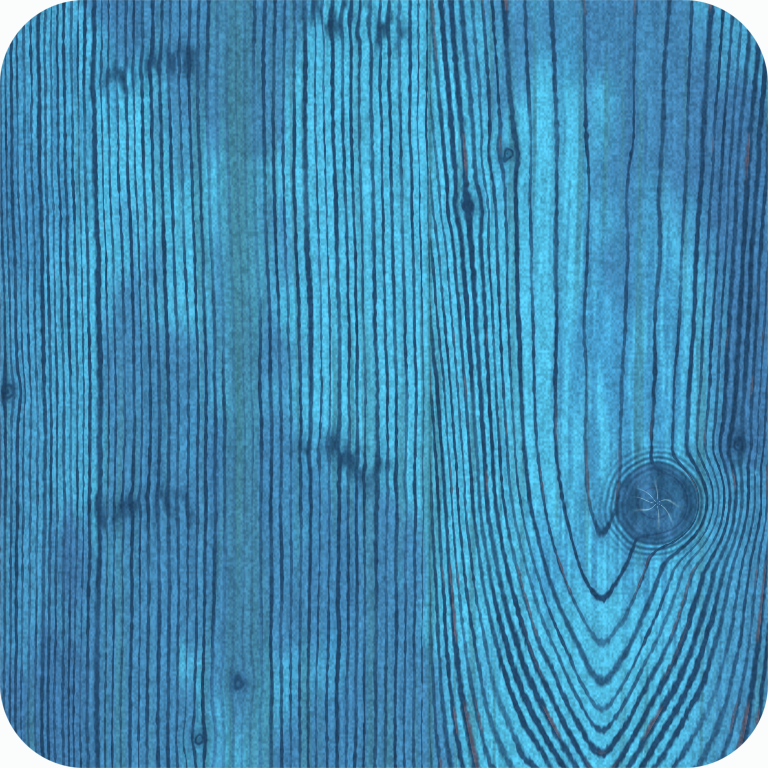
This texture is drawn by a WebGL 1 fragment shader. Its source:

```glsl
precision highp float;
// Blue stained, weathered wooden boards with dark grain lines, knots and rounded corners.
uniform vec2 u_resolution;

#define CORNER_RADIUS 0.11
#define BOARD_SEAM 0.56
#define HEART_X 0.31
#define ARCH_X 0.79
#define KNOT_POS vec2(0.855, 0.345)
#define KNOT_RADIUS 0.056
#define LINE_WIDTH 0.0029
#define LINE_STRENGTH 0.9
#define SMALL_KNOTS 6
#define SMUDGES 4

const vec3 LIGHT = vec3(0.32, 0.74, 0.89);
const vec3 MID   = vec3(0.28, 0.63, 0.82);
const vec3 SLATE = vec3(0.25, 0.45, 0.64);
const vec3 TEAL  = vec3(0.27, 0.53, 0.61);
const vec3 DARK  = vec3(0.13, 0.27, 0.40);
const vec3 RUST  = vec3(0.62, 0.45, 0.46);
const vec3 PALE  = vec3(0.70, 0.86, 0.90);

float hash(vec2 p) {
  p = fract(p * vec2(0.1031, 0.1137));
  p += dot(p, p.yx + 33.33);
  return fract((p.x + p.y) * p.x * 17.3);
}

float noise(vec2 p) {
  vec2 i = floor(p), f = fract(p);
  f = f * f * (3.0 - 2.0 * f);
  return mix(mix(hash(i), hash(i + vec2(1, 0)), f.x),
             mix(hash(i + vec2(0, 1)), hash(i + vec2(1, 1)), f.x), f.y);
}

float fbm(vec2 p) {
  return 0.55 * noise(p) + 0.3 * noise(p * 2.1 + 17.0) + 0.15 * noise(p * 4.3 + 41.0);
}

// Smooth version of max(t, 0).
float ramp(float t, float softness) { return 0.5 * (t + sqrt(t * t + softness)); }

// Ring phase and rings per unit; density rises from low by extra past t = 0.
vec2 ringPhase(float x, float t, float low, float extra) {
  return vec2(low * x + extra * ramp(t, 0.001), low + 0.5 * extra * (1.0 + t / sqrt(t * t + 0.001)));
}

// Arched board: nested V shapes under the knot, merged with rings around it.
vec2 archedRings(vec2 p) {
  float dx = p.x - ARCH_X, dy = KNOT_POS.y - p.y;
  float field = sqrt(dx * dx + 0.0003) * (1.0 - 0.35 * ramp(-dy, 0.003));
  field += 0.36 * ramp(dy, 0.003) * exp(-dx * dx / 0.028);
  float around = 1.6 * length(p - KNOT_POS);
  float h = clamp(0.5 + 0.5 * (around - field) / 0.035, 0.0, 1.0);
  field = mix(around, field, h) - 0.035 * h * (1.0 - h);
  return ringPhase(field, field - 0.1, 26.0, 84.0) + vec2(0.3, 0.0);
}

void main() {
  vec2 uv = gl_FragCoord.xy / u_resolution;
  float right = step(BOARD_SEAM, uv.x);
  vec2 p = uv;
  p.x += 0.016 * (noise(uv * vec2(4.0, 2.2) + 7.0) - 0.5) + 0.002 * (noise(uv * vec2(24.0, 18.0)) - 0.5);

  // Small knots push the grain aside.
  float spots = 0.0, halos = 0.0;
  for (int i = 0; i < SMALL_KNOTS; i++) {
    vec2 q = uv - fract(vec2(0.01, 0.49) + float(i) * vec2(0.65, 0.31));
    float d = length(q * vec2(1.0, 0.8)) + 0.007 * (noise(uv * 90.0) - 0.5);
    float near = exp(-d * d / 0.0004);
    p.x -= 0.5 * q.x * near;
    halos = max(halos, near);
    spots = max(spots, (1.0 - smoothstep(0.004, 0.013, d)) * (0.7 + 0.3 * cos(d * 1100.0)));
  }

  // Slanted dark smudges ripple the grain.
  float smudge = 0.0;
  for (int i = 0; i < SMUDGES; i++) {
    float odd = mod(float(i), 2.0), row = floor(float(i) * 0.5);
    vec2 q = uv - vec2(0.19 + 0.27 * odd, 0.91 - 0.57 * row + 0.06 * odd);
    q.y -= mix(0.12, -0.32, odd) * q.x + 0.03 * (noise(uv * vec2(80.0, 9.0)) - 0.5);
    smudge = max(smudge, (1.0 - smoothstep(0.05, 0.09, abs(q.x))) * exp(-q.y * q.y / 0.0004));
  }
  p.x += 0.005 * smudge * (noise(uv * vec2(30.0, 45.0)) - 0.2);

  // Stain: cyan to blue, with slate and teal patches and vertical fibres.
  float fibre = noise(p * vec2(260.0, 12.0)) - 0.5;
  float streak = noise(p * vec2(130.0, 2.5) + 11.0);
  float speck = noise(uv * vec2(420.0, 330.0)) + 0.6 * noise(uv * vec2(190.0, 170.0) + 9.0) - 0.8;
  vec2 g = (uv - vec2(0.36, 0.2)) * vec2(2.6, 1.6);
  float cloud = fbm(uv * vec2(5.0, 3.0) + 3.0) + 0.25 * exp(-dot(g, g));
  vec3 color = mix(MID, LIGHT, smoothstep(0.35, 0.58, cloud + 0.25 * fibre));
  float patches = smoothstep(0.47, 0.66, fbm(uv * vec2(6.0, 4.0) + 29.0) + 0.15 * fibre);
  float rim = smoothstep(0.34, 0.52, abs(uv.x - 0.5)) * (0.75 - 0.35 * uv.y);
  color = mix(color, SLATE, clamp(0.7 * patches + rim, 0.0, 0.9));
  color = mix(color, TEAL, 0.6 * smoothstep(0.65, 0.9, streak));

  // Greenish heart stripe with spindle shaped edges.
  float heartWidth = 0.031 + 0.012 * sin(uv.y * 9.0 + 1.0), heartDist = abs(p.x - HEART_X);
  float heart = (1.0 - smoothstep(0.7 * heartWidth, heartWidth, heartDist)) * (1.0 - right);
  float heartRim = exp(-pow((heartDist - heartWidth) / 0.004, 2.0)) * (1.0 - right);
  color = mix(color, TEAL * 0.95, 0.75 * heart * streak + 0.5 * heartRim);

  // Grain lines, unevenly spaced, each with its own width and broken strength.
  vec2 rings = mix(ringPhase(p.x, p.x - 0.13, 118.0, -36.0), archedRings(p), right);
  rings.x += 0.6 * (noise(vec2(rings.x * 0.6, uv.y * 1.5 + 50.0 * right)) - 0.5);
  rings.x += 0.16 * (noise(uv * vec2(50.0, 12.0)) - 0.5);
  float id = floor(rings.x), f = fract(rings.x), vary = hash(vec2(id + 61.0, 3.0 + 40.0 * right));
  float width = LINE_WIDTH * (0.65 + 0.7 * vary + 0.5 * smudge);
  float away = abs(f - 0.5) / rings.y + 0.0017 * (noise(uv * vec2(300.0, 130.0)) - 0.5);
  float line = (1.0 - smoothstep(0.25 * width, width, away)) * (1.0 - 0.75 * heart);
  line *= 0.35 + 0.7 * noise(vec2(id * 7.3, uv.y * 11.0)) + 0.35 * vary;
  color = mix(color, SLATE, 0.3 * smoothstep(0.1, 0.5, f) * (1.0 - smoothstep(0.5, 0.75, f)));
  color = mix(color, DARK, clamp(LINE_STRENGTH * line, 0.0, 0.95));
  float rust = line * right * smoothstep(0.8, 0.92, noise(vec2(id * 5.0, uv.y * 16.0)));
  color = mix(color, RUST, 0.4 * rust * (1.0 - smoothstep(0.48, 0.54, f)));

  // Large knot: dark core, fine rings and pale radial cracks.
  vec2 k = uv - KNOT_POS;
  float kd = length(k) + 0.008 * (noise(uv * 28.0) - 0.5);
  color = mix(color, mix(DARK, SLATE, noise(uv * 70.0)), 0.8 - 0.8 * smoothstep(0.85, 1.0, kd / KNOT_RADIUS));
  float collar = exp(-pow((kd - KNOT_RADIUS) / 0.018, 2.0));
  color = mix(color, DARK, 0.7 * collar * (0.5 + 0.5 * cos(kd * 850.0)));
  float spoke = abs(cos(atan(k.y, k.x) * 3.5 + 4.0 * noise(uv * 35.0)));
  color = mix(color, PALE, 0.5 * pow(spoke, 40.0) * (1.0 - smoothstep(0.01, 0.04, kd)));

  // Smudges, small knots, seam and fibres.
  color = mix(color, DARK, 0.8 * smudge * smoothstep(0.2, 0.8, noise(uv * vec2(120.0, 50.0))));
  color = mix(color, DARK, clamp(0.25 * halos + 0.75 * spots, 0.0, 0.9));
  color = mix(color, TEAL * 0.75, 0.6 * exp(-pow((uv.x - BOARD_SEAM) / 0.003, 2.0)));
  color *= 1.0 + 0.14 * fibre + 0.22 * speck;

  // Rounded corners on white.
  vec2 box = abs(uv - 0.5) - 0.5 + CORNER_RADIUS;
  float edge = length(max(box, 0.0)) - CORNER_RADIUS;
  gl_FragColor = vec4(mix(color, vec3(0.985, 0.99, 0.99), smoothstep(-0.001, 0.001, edge)), 1.0);
}
```
